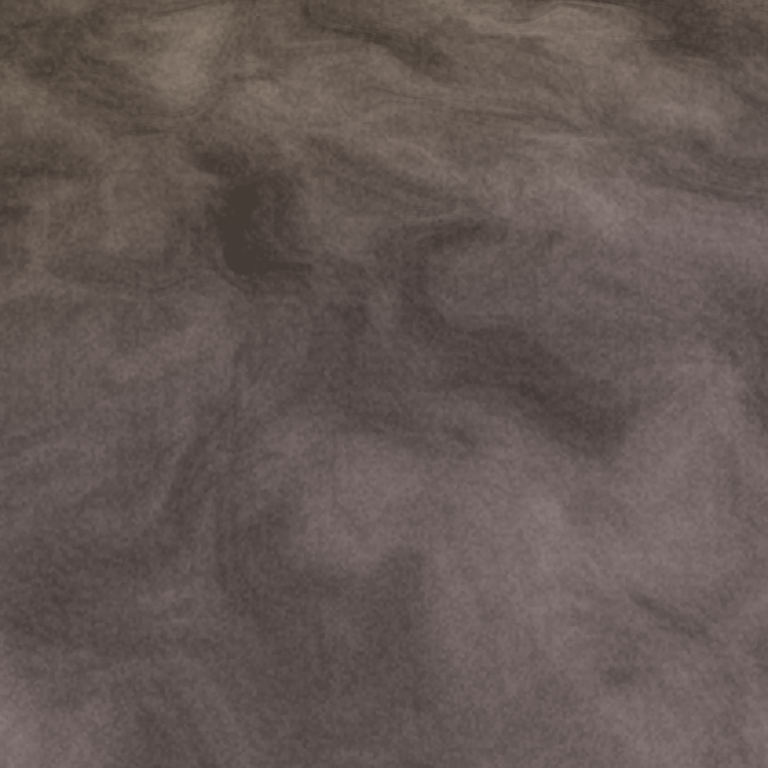
Reproduce this texture procedurally as a WebGL 1 fragment shader.

```glsl
precision highp float;
// Worn, cloudy brown-grey floor seen at a slant: layered cellular noise laid
// on a receding plane, with scattered diagonal scuffs that are sharp on one
// side, a light-to-dark slope up the canvas and a fine soft grain.
uniform vec2 u_resolution;

vec2 hash2(vec2 cell) {
  vec2 k = vec2(dot(cell, vec2(127.1, 311.7)), dot(cell, vec2(269.5, 183.3)));
  return fract(sin(k) * 43758.545);
}

// Smooth cellular noise: random tones blended around jittered cell points.
float cellNoise(vec2 p) {
  vec2 base = floor(p);
  float tone = 0.0, total = 0.0;
  for (int j = -1; j <= 1; j++) {
    for (int i = -1; i <= 1; i++) {
      vec2 cell = base + vec2(float(i), float(j));
      vec2 rnd = hash2(cell);
      vec2 d = cell + 0.1 + 0.8 * rnd - p;
      float w = max(0.0, 1.2 - dot(d, d));
      w *= w * w;
      tone += w * hash2(cell + 57.3).x;
      total += w;
    }
  }
  return tone / max(total, 1e-4);
}

// Six octaves, each turned a little to hide the grid.
float clouds(vec2 p) {
  float sum = 0.0, total = 0.0, amp = 1.0;
  for (int i = 0; i < 6; i++) {
    sum += amp * cellNoise(p);
    total += amp;
    amp *= 0.68;
    p = mat2(1.6, 1.2, -1.2, 1.6) * p + 13.7;
  }
  return sum / total;
}

// Short strokes along x: a crisp edge on one side, a long fade on the other.
float scuffs(vec2 p) {
  vec2 base = floor(p);
  float sum = 0.0;
  for (int j = -1; j <= 1; j++) {
    for (int i = -1; i <= 1; i++) {
      vec2 cell = base + vec2(float(i), float(j));
      vec2 rnd = hash2(cell + 91.0);
      vec2 d = p - cell - 0.2 - 0.6 * rnd;
      d.y += 0.25 * (rnd.x - 0.5) * d.x;
      float side = smoothstep(-0.04, 0.07, d.y) * exp(-5.0 * max(d.y, 0.0));
      float strength = smoothstep(0.3, 0.9, hash2(cell + 17.0).y);
      sum += strength * side * exp(-9.0 * d.x * d.x);
    }
  }
  return sum;
}

void main() {
  vec2 uv = gl_FragCoord.xy / u_resolution;

  // Receding plane, then axes along and across the scuff direction.
  float depth = 1.0 / (1.7 - uv.y);
  vec2 ground = vec2(uv.x - 0.5, 1.5) * depth;
  vec2 grainDir = vec2(ground.x - ground.y, ground.x + ground.y) * 0.707;

  // Drifting clouds, stretched slightly along the scuffs.
  vec2 warp = vec2(cellNoise(ground * 7.0), cellNoise(ground * 7.0 + 31.0)) - 0.5;
  float cloud = clouds(grainDir * vec2(3.0, 4.2) + 0.7 * warp + 5.0);

  vec2 strokePos = grainDir * vec2(2.4, 4.6) + vec2(0.0, 0.25 * warp.x);
  float scuff = scuffs(strokePos) * smoothstep(0.3, 0.65, cloud);

  float grain = cellNoise(uv * vec2(210.0, 190.0)) - 0.5;

  float tone = 0.64 - 0.4 * uv.y + 2.5 * (cloud - 0.5);
  tone += 0.35 * scuff + 0.36 * grain;
  tone = clamp(tone, -0.2, 1.2);

  // Dark umber to pale taupe; warmer at the top left, pinker at the bottom.
  vec3 color = mix(vec3(0.31, 0.27, 0.255), vec3(0.49, 0.44, 0.425), tone);
  float warmth = smoothstep(0.4, 1.1, uv.y + 0.3 * (0.5 - uv.x));
  color *= mix(vec3(1.0, 0.99, 1.02), vec3(1.01, 1.0, 0.92), warmth);

  gl_FragColor = vec4(color, 1.0);
}
```
